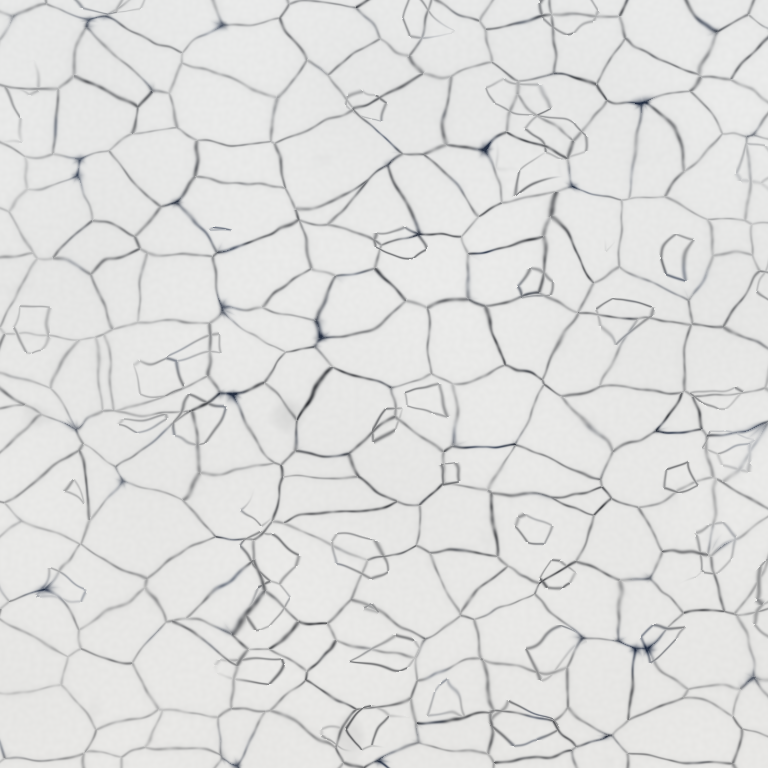
A three.js fragment shader for this texture:

```glsl
varying vec2 vUv;

struct Border {
  float edge;    // distance to the nearest border
  float corner;  // distance to the second nearest border
  float tone;    // random value shared by both sides of the border
  float pick;    // larger random value of the two grains
};

float hash1(vec2 p) {
  vec3 q = fract(vec3(p.xyx) * 0.1031);
  q += dot(q, q.yzx + 33.33);
  return fract((q.x + q.y) * q.z);
}

vec2 hash2(vec2 p) {
  return vec2(hash1(p + 17.3), hash1(p + 71.9));
}

float cornerSlope(vec2 cell, vec2 offset) {
  float angle = 6.2832 * hash1(cell);
  return dot(vec2(cos(angle), sin(angle)), offset);
}

// Gradient noise, roughly -0.7 to 0.7
float gradientNoise(vec2 p) {
  vec2 i = floor(p);
  vec2 f = p - i;
  vec2 u = f * f * f * (f * (f * 6.0 - 15.0) + 10.0);
  vec2 x = vec2(1.0, 0.0);
  float low = mix(cornerSlope(i, f), cornerSlope(i + x, f - x), u.x);
  float high = mix(cornerSlope(i + x.yx, f - x.yx), cornerSlope(i + x.xx, f - x.xx), u.x);
  return mix(low, high, u.y);
}

vec2 warp(vec2 p, float frequency, float amount) {
  vec2 q = p * frequency;
  return p + amount * vec2(gradientNoise(q + 40.0), gradientNoise(q + 90.0));
}

// Squared distance to a site, less its weight: uneven grain sizes
float sitePower(vec2 cell, vec2 p, float spread) {
  vec2 d = cell + hash2(cell) - p;
  return dot(d, d) - spread * hash1(cell + 5.7);
}

// Borders of a weighted Voronoi diagram, in canvas units
Border grainBorder(vec2 uv, vec2 count, float spread, float seed) {
  vec2 p = uv * count + seed;
  vec2 base = floor(p);
  vec2 home = base;
  float best = 100.0;
  for (int j = -2; j <= 2; j++) {
    for (int i = -2; i <= 2; i++) {
      vec2 cell = base + vec2(float(i), float(j));
      float power = sitePower(cell, p, spread);
      if (power < best) { best = power; home = cell; }
    }
  }
  vec2 homeSite = home + hash2(home);
  Border b = Border(100.0, 100.0, 0.0, 0.0);
  for (int j = -2; j <= 2; j++) {
    for (int i = -2; i <= 2; i++) {
      if (i == 0 && j == 0) continue;
      vec2 cell = home + vec2(float(i), float(j));
      float gap = length(cell + hash2(cell) - homeSite);
      float d = 0.5 * (sitePower(cell, p, spread) - best) / max(gap, 0.01);
      if (d < b.edge) {
        b.corner = b.edge;
        b.edge = d;
        b.tone = hash1(home + cell + 3.1);
        b.pick = max(hash1(home + 8.2), hash1(cell + 8.2));
      } else {
        b.corner = min(b.corner, d);
      }
    }
  }
  float scale = 2.0 / (count.x + count.y);
  b.edge *= scale;
  b.corner *= scale;
  return b;
}

float softLine(float d, float width) {
  return exp(-d * d / (width * width));
}

void main() {
  vec2 uv = vUv;
  vec2 bent = warp(warp(uv, 9.0, 0.024), 32.0, 0.005);

  // Etching is stronger in patches and weaker toward the sides
  float patches = gradientNoise(uv * 6.0 + 12.0);
  float side = smoothstep(0.0, 0.35, uv.x) * smoothstep(1.15, 0.75, uv.x);
  float etch = mix(0.6, 1.0, side) * (1.0 + 0.5 * patches);
  float speckle = gradientNoise(uv * 75.0);

  // Main grain network
  Border grain = grainBorder(bent, vec2(11.0, 13.5), 0.45, 20.0);
  float tone = mix(0.2, 0.48, grain.tone * grain.tone) * (1.0 + 0.7 * speckle);
  float ink = tone * etch * softLine(grain.edge, 0.0021);

  // Small closed grains, gathered in clusters
  Border chip = grainBorder(warp(bent, 14.0, 0.02), vec2(21.0, 28.0), 0.5, 60.0);
  float chosen = smoothstep(0.92, 0.94, chip.pick + 0.07 * patches);
  float chipInk = chosen * mix(0.15, 0.42, chip.tone) * etch;
  ink = max(ink, chipInk * softLine(chip.edge, 0.0019));

  // Dark pits where borders meet
  float pit = smoothstep(0.1, 0.5, gradientNoise(uv * 15.0 + 55.0));
  ink += 0.5 * pit * etch * softLine(grain.corner, mix(0.0025, 0.0065, pit));

  // Faint halo and rare stains
  float stain = smoothstep(0.42, 0.65, gradientNoise(uv * 12.0 + 130.0));
  ink += 0.018 * softLine(grain.edge, 0.007) + 0.05 * stain;

  // Pale polished surface
  vec3 paper = mix(vec3(0.908, 0.906, 0.898), vec3(0.909, 0.912, 0.910), uv.y);
  paper += 0.018 * gradientNoise(uv * 4.0 + 7.0) + 0.012 * gradientNoise(uv * 130.0);
  vec3 inkTint = mix(vec3(1.0, 0.99, 0.96), vec3(1.06, 1.0, 0.88), pit);
  gl_FragColor = vec4(paper - min(ink, 0.72) * inkTint, 1.0);
}
```
